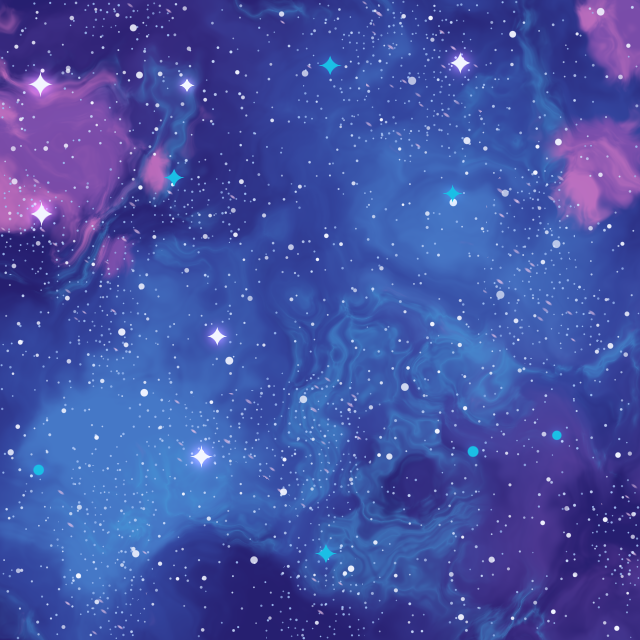
Give the GLSL for this texture, as a WebGL 2 fragment shader.

```glsl
#version 300 es
precision highp float;
// Painted deep-space sky: soft blue glows modulated by warped fractal noise,
// violet haze, pink clouds and teal wisps. Jittered grids scatter round stars,
// fine dust, slanted glints and four-pointed sparkles on top.

uniform vec2 u_resolution;
out vec4 fragColor;

const vec3 DEEP   = vec3(0.15, 0.12, 0.44);
const vec3 BLUE   = vec3(0.20, 0.27, 0.62);
const vec3 AZURE  = vec3(0.27, 0.47, 0.78);
const vec3 VIOLET = vec3(0.40, 0.23, 0.60);
const vec3 ROSE   = vec3(0.53, 0.32, 0.69);
const vec3 PINK   = vec3(0.82, 0.46, 0.77);
const vec3 TEAL   = vec3(0.27, 0.62, 0.86);
const vec3 CYAN   = vec3(0.10, 0.75, 0.90);
const vec3 WHITE  = vec3(0.95, 0.96, 1.00);
const vec3 PALE   = vec3(0.62, 0.74, 0.95);
const float STAR_EDGE = 0.0011;   // softness of star rims
const float SPARKLE_SIZE = 0.021;

// Broad light and colour regions: centre xy, radius
const vec3 GLOWS[4] = vec3[4](vec3(0.22, 0.34, 0.25), vec3(0.82, 0.50, 0.23),
                              vec3(0.66, 0.72, 0.20), vec3(0.10, 0.12, 0.18));
const vec3 CLOUDS[4] = vec3[4](vec3(0.07, 0.76, 0.15), vec3(0.99, 0.93, 0.09),
                               vec3(0.93, 0.75, 0.08), vec3(0.19, 0.57, 0.05));

vec3 hash3(vec2 cell, float seed) {
    uvec3 v = uvec3(ivec3(vec3(cell, seed))) * 1664525u + 1013904223u;
    v.x += v.y * v.z; v.y += v.z * v.x; v.z += v.x * v.y;
    v ^= v >> 16u;
    v.x += v.y * v.z; v.y += v.z * v.x; v.z += v.x * v.y;
    return vec3(v >> 8u) / 16777216.0;
}

float noise(vec2 p) {
    vec2 i = floor(p), f = fract(p);
    f = f * f * f * (f * (f * 6.0 - 15.0) + 10.0);
    vec2 e = vec2(0.0, 1.0);
    return mix(mix(hash3(i, 1.0).x, hash3(i + e.yx, 1.0).x, f.x),
               mix(hash3(i + e.xy, 1.0).x, hash3(i + e.yy, 1.0).x, f.x), f.y);
}

float fbm(vec2 p) {
    float sum = 0.0, amp = 0.5;
    for (int i = 0; i < 5; i++) {
        sum += amp * noise(p);
        p = mat2(1.6, 1.2, -1.2, 1.6) * p + 7.3;
        amp *= 0.5;
    }
    return sum;
}

float glow(vec2 p, vec3 region) {
    vec2 d = (p - region.xy) / region.z;
    return exp(-dot(d, d));
}

// Round stars, one per grid cell at most; radius in canvas units
float stars(vec2 p, float cells, float radius, float chance, float seed) {
    vec2 g = p * cells, id = floor(g);
    vec3 h = hash3(id, seed), k = hash3(id, seed + 50.0);
    float r = radius * mix(0.5, 1.0, k.x);
    float d = length(fract(g) - mix(vec2(0.2), vec2(0.8), h.xy)) / cells;
    float edge = max(STAR_EDGE, 0.7 / min(u_resolution.x, u_resolution.y));
    return (1.0 - smoothstep(r - edge, r + edge, d)) * step(h.z, chance) * mix(0.65, 1.0, k.y);
}

// Four-pointed sparkles with a halo, some cyan and a few plain cyan discs
vec3 addSparkles(vec3 col, vec2 p) {
    const float CELLS = 5.0;
    vec2 id = floor(p * CELLS);
    vec3 h = hash3(id, 31.0), k = hash3(id, 32.0);
    vec2 d = abs(fract(p * CELLS) - mix(vec2(0.3), vec2(0.7), h.xy)) / CELLS;
    float on = step(h.z, 0.45), cool = step(0.55, k.x), disc = cool * step(0.82, k.x);
    float size = SPARKLE_SIZE * mix(0.6, 1.0, k.y);
    float astroid = pow(pow(d.x, 0.6) + pow(d.y, 0.6), 1.0 / 0.6);
    float reach = mix(astroid, length(d) * 1.8, disc);
    float body = 1.0 - smoothstep(size * 0.8, size * 1.1, reach);
    float halo = exp(-dot(d, d) / (size * size * 0.8));
    col += on * halo * mix(0.45 * PINK, 0.12 * CYAN, cool);
    return mix(col, mix(WHITE, CYAN, cool), on * body);
}

void main() {
    vec2 p = gl_FragCoord.xy / min(u_resolution.x, u_resolution.y);

    // Flowing distortion shared by all clouds
    vec2 warp = vec2(fbm(p * 3.0 + 4.0), fbm(p * 3.0 + 19.0)) - 0.5;
    vec2 q = p + 0.22 * warp;
    float billow = fbm(q * 4.0 + 2.0 * warp + 11.0);
    float detail = fbm(q * 11.0 + 5.0 * warp);

    // Blue sky
    float tone = 0.12 + 0.95 * (billow - 0.49) + 0.12 * (detail - 0.49);
    for (int i = 0; i < 4; i++) tone += 0.54 * glow(q, GLOWS[i]);
    vec3 col = mix(DEEP, BLUE, smoothstep(0.0, 0.46, tone));
    col = mix(col, AZURE, smoothstep(0.40, 0.86, tone));

    // Violet haze and pink clouds
    float haze = 0.75 * glow(q, vec3(0.98, 0.20, 0.28)) + 0.35 * glow(q, vec3(0.10, 0.90, 0.25));
    col = mix(col, VIOLET, haze * smoothstep(0.25, 0.6, billow));
    float cloud = 0.0;
    for (int i = 0; i < 4; i++) cloud = max(cloud, glow(p + 0.14 * warp, CLOUDS[i]));
    float pink = smoothstep(0.32, 0.68, cloud + 1.1 * (detail - 0.5));
    col = mix(col, mix(ROSE, PINK, smoothstep(0.42, 0.72, detail)), 0.85 * pink);

    // Thin teal wisps along noise contours
    float strand = fbm(q * vec2(6.0, 4.5) + 6.0 * warp + 31.0);
    float ridge = pow(max(1.0 - abs(strand - 0.5) * 5.0, 0.0), 2.0);
    float patches = smoothstep(0.50, 0.72, noise(q * 5.0 + 23.0)) * (1.0 - pink);
    col = mix(col, TEAL, 0.55 * patches * ridge * smoothstep(0.35, 0.6, detail));

    // Dust and slanted glints gather in patches; stars cover the whole sky
    float cluster = smoothstep(0.55, 0.75, noise(p * 6.0 + 41.0));
    vec2 slant = mat2(0.82, 0.57, -0.57, 0.82) * p * vec2(0.4, 1.0);
    col = mix(col, PALE, stars(p, 85.0, 0.0019, 0.08 + 0.5 * cluster, 3.0));
    col = mix(col, mix(PINK, WHITE, 0.6), 0.8 * stars(slant, 60.0, 0.0022, 0.22 * cluster, 5.0));
    col = mix(col, mix(PALE, WHITE, 0.5), stars(p, 46.0, 0.0023, 0.32, 7.0));
    col = mix(col, WHITE, stars(p, 23.0, 0.0038, 0.32, 9.0));
    col = mix(col, WHITE, stars(p, 12.0, 0.0064, 0.36, 13.0));
    col = addSparkles(col, p);

    fragColor = vec4(clamp(col, 0.0, 1.0), 1.0);
}
```
